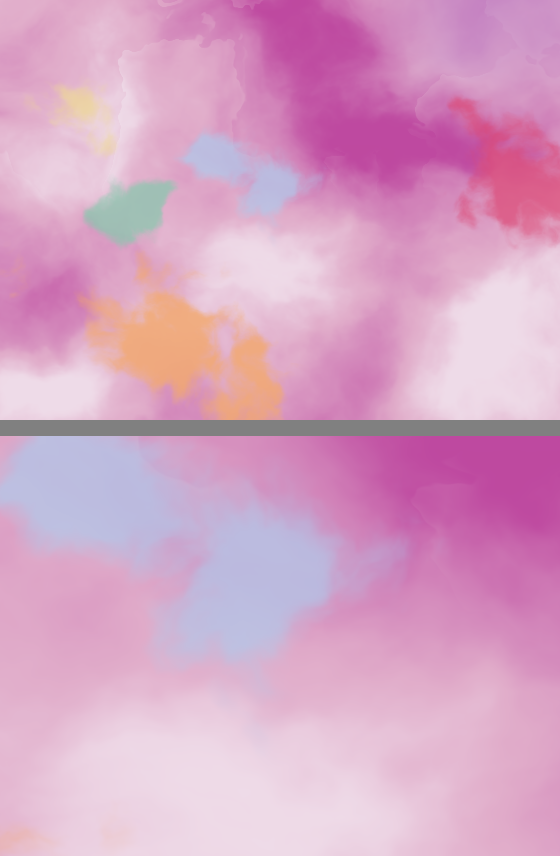
Top: the whole. Bottom: its middle third, enlarged.
Write a Shadertoy shader that draws this texture.

```glsl
// Dreamy magenta and pink cloudscape with soft tinted stains.
// Broad light and dark zones are broken up by warped fractal noise,
// then noisy ellipses of yellow, green, blue, red and orange are blended in.

const vec3 MAGENTA = vec3(0.745, 0.285, 0.625);
const vec3 ROSE    = vec3(0.830, 0.540, 0.735);
const vec3 PINK    = vec3(0.880, 0.675, 0.790);
const vec3 MIST    = vec3(0.935, 0.860, 0.910);
const vec3 LILAC   = vec3(0.710, 0.460, 0.770);
const vec3 YELLOW  = vec3(0.930, 0.840, 0.570);
const vec3 GREEN   = vec3(0.470, 0.800, 0.660);
const vec3 BLUE    = vec3(0.690, 0.790, 0.920);
const vec3 RED     = vec3(0.860, 0.270, 0.450);
const vec3 ORANGE  = vec3(0.950, 0.660, 0.430);

float hash(vec2 p) {
    return fract(sin(dot(p, vec2(127.1, 311.7))) * 43758.5453);
}

float noise(vec2 p) {
    vec2 i = floor(p), f = fract(p);
    f = f * f * f * (f * (f * 6.0 - 15.0) + 10.0);
    return mix(mix(hash(i), hash(i + vec2(1.0, 0.0)), f.x),
               mix(hash(i + vec2(0.0, 1.0)), hash(i + vec2(1.0, 1.0)), f.x), f.y);
}

// Smooth fractal noise, 0 to 1
float fbm(vec2 p) {
    float sum = 0.0, amp = 0.5;
    for (int i = 0; i < 6; i++) {
        sum += amp * noise(p);
        p = mat2(1.6, 1.2, -1.2, 1.6) * p + 17.3;
        amp *= 0.48;
    }
    return sum * 1.05;
}

// Rounded puffs with darker creases, 0 to 1
float billow(vec2 p) {
    float sum = 0.0, amp = 0.5;
    for (int i = 0; i < 5; i++) {
        sum += amp * abs(2.0 * noise(p) - 1.0);
        p = mat2(1.6, 1.2, -1.2, 1.6) * p + 9.1;
        amp *= 0.45;
    }
    return sum;
}

vec2 warp(vec2 p, float scale, float amount) {
    return p + amount * (vec2(fbm(p * scale + 3.7), fbm(p * scale + 41.2)) - 0.5);
}

// Soft elliptical glow around a centre
float zone(vec2 p, vec2 center, vec2 size) {
    vec2 d = (p - center) / size;
    return exp(-dot(d, d));
}

// Tilted ellipse with a ragged, feathered outline
float stain(vec2 p, vec2 center, vec2 size, float angle, float seed) {
    float c = cos(angle), s = sin(angle);
    vec2 d = mat2(c, -s, s, c) * (p - center) / size;
    float ragged = 2.8 * (fbm(p * 8.0 + seed) - 0.5);
    return smoothstep(0.0, 0.75, 1.0 - length(d) + ragged);
}

// Wash that starts at a crisp contour and fades out behind it
float washEdge(float level) {
    return smoothstep(0.0, 0.006, level) * exp(-max(level, 0.0) * 16.0);
}

// Broad balance of light (positive) and dark (negative) areas
float lightBalance(vec2 p) {
    float light = 0.40 * zone(p, vec2(1.17, 0.17), vec2(0.27, 0.18))
                + 0.26 * zone(p, vec2(0.12, 0.57), vec2(0.25, 0.15))
                + 0.32 * zone(p, vec2(0.68, 0.34), vec2(0.18, 0.14))
                + 0.42 * zone(p, vec2(0.06, 0.04), vec2(0.25, 0.14))
                + 0.30 * zone(p, vec2(1.14, 0.84), vec2(0.22, 0.13))
                + 0.18 * zone(p, vec2(0.25, 0.92), vec2(0.25, 0.18));
    float dark = 0.50 * zone(p, vec2(0.95, 0.60), vec2(0.22, 0.27))
               + 0.38 * zone(p, vec2(0.68, 0.95), vec2(0.25, 0.15))
               + 0.30 * zone(p, vec2(0.02, 0.27), vec2(0.14, 0.11))
               + 0.22 * zone(p, vec2(0.82, 0.12), vec2(0.13, 0.16));
    return light - dark;
}

vec3 cloudColor(float tone) {
    vec3 c = mix(MAGENTA, ROSE, smoothstep(0.0, 0.42, tone));
    c = mix(c, PINK, smoothstep(0.35, 0.65, tone));
    return mix(c, MIST, smoothstep(0.6, 1.0, tone));
}

void mainImage(out vec4 fragColor, in vec2 fragCoord) {
    vec2 p = fragCoord / iResolution.y;
    vec2 q = warp(p, 3.0, 0.32);
    vec2 r = warp(p, 7.0, 0.10);

    // Cloud tone: broad balance, drifting mist, puffs and crisp wash contours
    float tone = 0.52 + lightBalance(q);
    tone += 0.75 * (fbm(q * vec2(3.2, 4.4) + 5.0) - 0.5);
    tone += 0.22 * (0.32 - billow(r * 4.5 + 2.0));
    float contour = fbm(q * 2.2 + 23.0) - 0.5;
    tone += 0.11 * washEdge(contour) * smoothstep(0.45, 0.8, p.y);
    vec3 color = cloudColor(clamp(tone, 0.0, 1.0));
    color = mix(color, LILAC, 0.55 * zone(q, vec2(1.28, 0.97), vec2(0.25, 0.2)));

    // Tinted stains
    color = mix(color, YELLOW, 0.72 * stain(r, vec2(0.20, 0.74), vec2(0.14, 0.09), -0.3, 11.0));
    color = mix(color, GREEN, 0.62 * stain(r, vec2(0.32, 0.50), vec2(0.16, 0.075), 1.0, 27.0));
    color = mix(color, BLUE, 0.72 * stain(r, vec2(0.64, 0.58), vec2(0.18, 0.10), -0.35, 35.0));
    color = mix(color, RED, 0.70 * stain(r, vec2(1.24, 0.61), vec2(0.15, 0.12), -0.3, 52.0));
    color = mix(color, ORANGE, 0.82 * stain(r, vec2(0.42, 0.17), vec2(0.29, 0.12), -0.5, 68.0));

    fragColor = vec4(color, 1.0);
}
```
